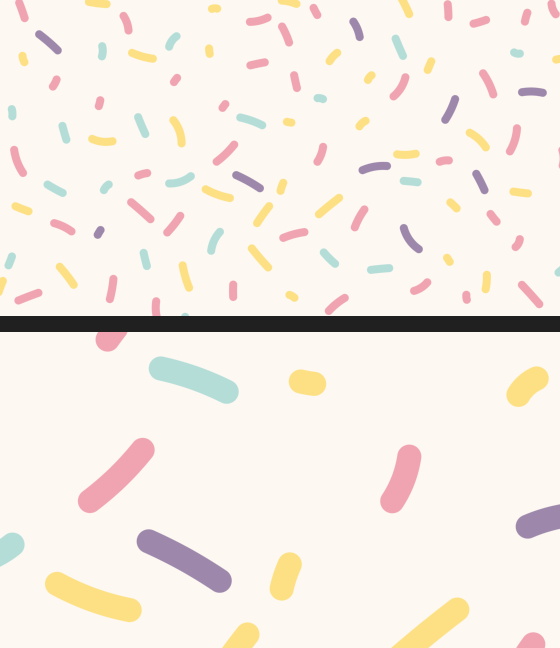
Top: the whole. Bottom: its middle third, enlarged.
This pattern is drawn by a Shadertoy shader. Its source:

```glsl
// Pastel confetti: short, gently bent, round-ended sprinkles scattered on cream.

const float CELL = 0.137;                    // grid spacing, in canvas heights
const float GRID_TILT = 0.42;                // turns the grid so no rows show
const float RADIUS = 0.0127;                 // half thickness of a sprinkle
const vec2 HALF_LENGTH = vec2(0.006, 0.043); // shortest and longest, without caps
const vec2 BEND = vec2(0.02, 0.36);          // half the arc angle, in radians
const float MARGIN = 0.006;                  // clear rim inside each cell

const vec3 CREAM  = vec3(0.992, 0.973, 0.949);
const vec3 PINK   = vec3(0.940, 0.640, 0.690);
const vec3 YELLOW = vec3(0.992, 0.878, 0.515);
const vec3 TEAL   = vec3(0.706, 0.867, 0.848);
const vec3 PURPLE = vec3(0.615, 0.530, 0.670);
const vec3 COLOR_STEPS = vec3(0.37, 0.65, 0.87); // cumulative colour shares

float hash(vec2 p, float seed) {
    return fract(sin(dot(p, vec2(127.1, 311.7)) + seed * 74.7) * 43758.5453);
}

mat2 rotation(float angle) {
    float c = cos(angle), s = sin(angle);
    return mat2(c, s, -s, c);
}

// Distance to a round-capped arc that starts flat along x at the origin.
float arcDistance(vec2 p, float halfLength, float halfAngle, float radius) {
    float bendRadius = halfLength / halfAngle;
    float angle = clamp(atan(p.x, bendRadius - p.y), -halfAngle, halfAngle);
    vec2 nearest = bendRadius * vec2(sin(angle), 1.0 - cos(angle));
    return length(p - nearest) - radius;
}

// Evenly spread colour choice, so neighbours rarely share a colour.
vec3 sprinkleColor(vec2 id) {
    float pick = fract(dot(id, vec2(0.7549, 0.5698)) + 0.2 * hash(id, 5.0));
    if (pick < COLOR_STEPS.x) return PINK;
    if (pick < COLOR_STEPS.y) return YELLOW;
    if (pick < COLOR_STEPS.z) return TEAL;
    return PURPLE;
}

void mainImage(out vec4 fragColor, in vec2 fragCoord) {
    vec2 uv = fragCoord / iResolution.y;
    float pixel = 1.0 / iResolution.y;

    // Tilted grid with every other row shifted by half a cell
    vec2 grid = rotation(GRID_TILT) * uv / CELL;
    grid.x += 0.5 * mod(floor(grid.y), 2.0);
    vec2 id = floor(grid);
    vec2 local = (fract(grid) - 0.5) * CELL;

    // Random shape for this cell
    float halfLength = mix(HALF_LENGTH.x, HALF_LENGTH.y, hash(id, 1.0));
    float bend = mix(BEND.x, BEND.y, pow(hash(id, 2.0), 2.0));
    float turn = 6.2832 * hash(id, 3.0);

    // Shift it as far as its own extent leaves room in the cell
    vec2 extent = abs(vec2(cos(turn), sin(turn))) * halfLength + RADIUS + MARGIN;
    vec2 room = max(0.5 * CELL - extent, 0.0);
    vec2 shift = (2.0 * vec2(hash(id, 6.0), hash(id, 7.0)) - 1.0) * room;

    // Centre the arc on its own sag, then blend it over the ground
    vec2 p = rotation(-turn) * (local - shift);
    p.y += 0.25 * halfLength * bend;
    float d = arcDistance(p, halfLength, bend, RADIUS);
    float cover = 1.0 - smoothstep(-0.75 * pixel, 0.75 * pixel, d);
    fragColor = vec4(mix(CREAM, sprinkleColor(id), cover), 1.0);
}
```
